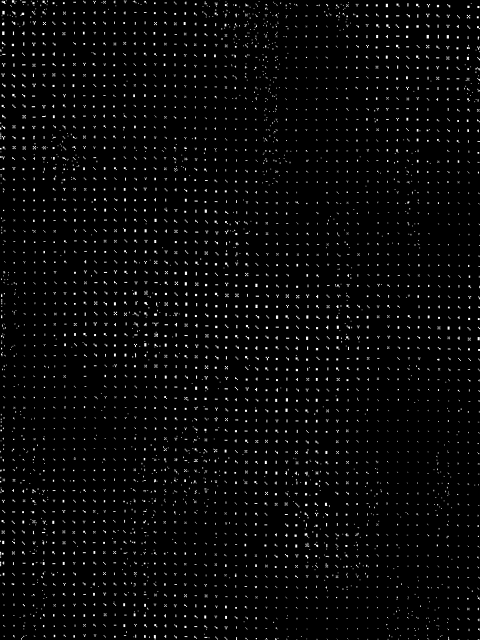
A Shadertoy shader for this pattern:

```glsl
// A fine lattice of tiny white pixel glyphs on black: dots, bars, ticks and crosses.
// Each cell picks a 3x3 bitmask by hash; broad noise swells and fades whole regions,
// and upright noise patches scatter dense specks. Square coverage is analytic.

#define GRID vec2(47.5, 61.6)    // repeats across and down
#define ORIGIN vec2(0.10, 0.05)  // lattice shift in cells
#define TILT 0.008               // drop of the rows from left to right
#define WAVE 0.0012              // slow bending of the lattice
#define DOT 0.076                // mean glyph pixel side in cells
#define REGION 1.0               // size change over broad regions
#define SINGLE 0.25              // size change between neighbours
#define JITTER 0.08              // random offset of each glyph
#define MISSING 0.02             // share of empty cells
#define SPECKS 0.85              // stray speck chance inside patches
#define PATCH vec2(0.30, 0.13)   // speck patch frequency per cell
#define FADE 0.10                // extra weight at the upper left

// Nine-bit glyphs, lowest bit at the lower left
const int GLYPHS[12] = int[12](27, 219, 84, 92, 341, 154, 27, 146, 220, 338, 56, 116);

float hash(vec2 p) {
    vec3 q = fract(vec3(p.xyx) * 0.1031);
    q += dot(q, q.yzx + 33.33);
    return fract((q.x + q.y) * q.z);
}

vec2 hash2(vec2 p) {
    return vec2(hash(p + 17.3), hash(p + 71.9));
}

float valueNoise(vec2 p) {
    vec2 i = floor(p), f = fract(p);
    f = f * f * (3.0 - 2.0 * f);
    return mix(mix(hash(i), hash(i + vec2(1, 0)), f.x),
               mix(hash(i + vec2(0, 1)), hash(i + vec2(1, 1)), f.x), f.y);
}

// Share of a screen pixel at p that a centred box covers
float boxCoverage(vec2 p, vec2 halfSize, vec2 pixel) {
    vec2 lo = max(p - 0.5 * pixel, -halfSize);
    vec2 hi = min(p + 0.5 * pixel, halfSize);
    vec2 overlap = max(hi - lo, 0.0) / pixel;
    return overlap.x * overlap.y;
}

// Glyph pixel side, uneven by region and neighbour
float dotSize(vec2 cell) {
    float region = valueNoise(cell * 0.10 + 9.0) - 0.5;
    float single = hash(cell + 91.0) - 0.5;
    float corner = FADE * (cell.y / GRID.y - cell.x / GRID.x);
    return DOT * clamp(1.0 + REGION * region + SINGLE * single + corner, 0.5, 1.5);
}

// The 3x3 bitmap mark in the middle of a cell
float glyph(vec2 p, vec2 cell, vec2 pixel) {
    if (hash(cell + 5.7) < MISSING) return 0.0;
    int bits = GLYPHS[int(hash(cell + 31.1) * 11.99)];
    float size = dotSize(cell);
    p -= (hash2(cell) - 0.5) * JITTER;
    float ink = 0.0;
    for (int i = 0; i < 9; i++) {
        vec2 place = vec2(i % 3 - 1, i / 3 - 1) * size;
        if (((bits >> i) & 1) == 1)
            ink += boxCoverage(p - place, vec2(0.5 * size), pixel);
    }
    return ink;
}

// Stray dots and short ticks, in upright patches and along the left edge
float specks(vec2 p, vec2 cell, vec2 pixel) {
    float patches = smoothstep(0.62, 0.85, valueNoise(cell * PATCH + 4.0));
    float chance = SPECKS * patches * mix(0.45, 1.0, cell.y / GRID.y) + 0.015;
    float edge = step(cell.x, 0.5) * smoothstep(0.5, 0.7, valueNoise(cell.yy * 0.25));
    float ink = 0.0;
    for (int i = 0; i < 4; i++) {
        vec2 seed = cell + float(i + 1) * 113.7;
        vec2 place = (hash2(seed) - 0.5) * 0.85;
        place.x = mix(place.x, -0.28, edge);
        float tall = hash(seed + 8.3) > 0.8 - 0.5 * edge ? 2.0 : 1.0;
        if (hash(seed + 2.9) < chance + 0.7 * edge)
            ink += boxCoverage(p - place, vec2(0.5, 0.5 * tall) * DOT, pixel);
    }
    return ink;
}

void mainImage(out vec4 fragColor, in vec2 fragCoord) {
    vec2 uv = fragCoord / iResolution.xy;
    vec2 pixel = GRID / iResolution.xy;

    // Slightly tilted and bent lattice
    vec2 bent = uv + vec2(0.0, TILT * uv.x);
    bent += WAVE * sin(uv.yx * vec2(9.0, 11.0) + vec2(0.0, 1.5));
    vec2 lattice = bent * GRID + ORIGIN;
    vec2 cell = floor(lattice);
    vec2 local = lattice - cell - 0.5;

    float ink = glyph(local, cell, pixel) + specks(local, cell, pixel);
    fragColor = vec4(vec3(min(ink, 1.0)), 1.0);
}
```
